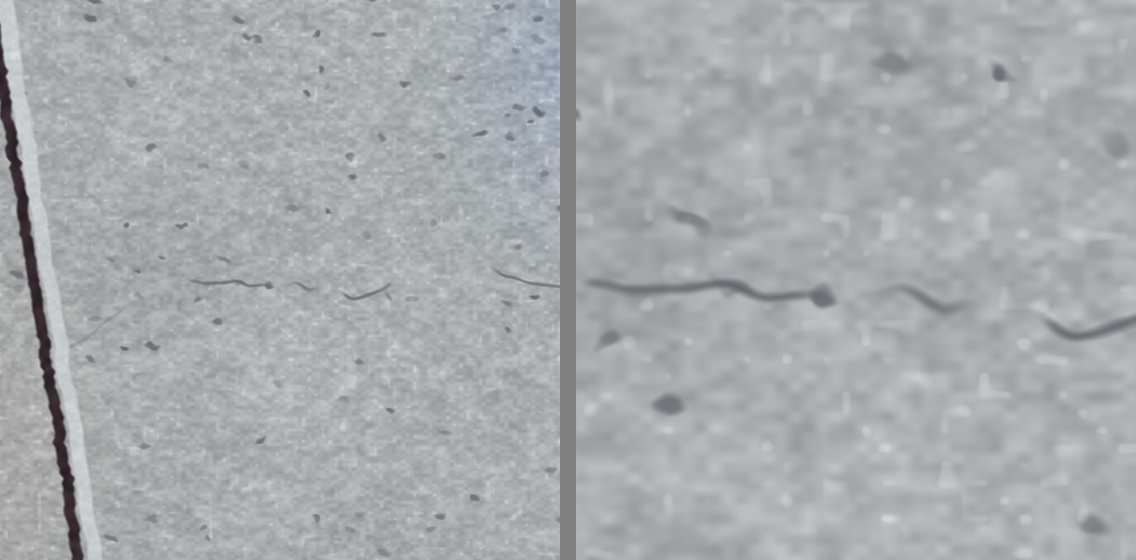
Left, the full canvas; right, a detail of the centre.
A Shadertoy shader for this texture:

```glsl
// Weathered grey concrete with pits, a faint crack and a dark slanted joint with a pale rim.
#define STONE_COLOR vec3(0.664, 0.682, 0.690)
#define PIT_COLOR vec3(0.36, 0.37, 0.40)
#define JOINT_COLOR vec3(0.20, 0.155, 0.175)
#define RIM_COLOR vec3(0.79, 0.81, 0.825)
#define GRAIN_CONTRAST 1.0
#define PIT_CELLS 30.0
#define PIT_DENSITY 0.08
#define JOINT_HALF_WIDTH 0.0100
#define RIM_HALF_WIDTH 0.0125
#define EDGE_SOFTNESS 0.0035

float hash(vec2 p) {
    vec3 q = fract(vec3(p.xyx) * 0.1031);
    q += dot(q, q.yzx + 33.33);
    return fract((q.x + q.y) * q.z);
}

float noise(vec2 p) {
    vec2 cell = floor(p), f = fract(p);
    f = f * f * (3.0 - 2.0 * f);
    float low = mix(hash(cell), hash(cell + vec2(1, 0)), f.x);
    float high = mix(hash(cell + vec2(0, 1)), hash(cell + vec2(1, 1)), f.x);
    return mix(low, high, f.y);
}

// Soft round weight around a centre
float blob(vec2 p, vec2 centre, vec2 size) {
    vec2 d = (p - centre) / size;
    return exp(-dot(d, d));
}

// Regions where pits crowd together
float pitCluster(vec2 p) {
    return blob(p, vec2(0.34, 0.53), vec2(0.13, 0.11))
         + 0.7 * blob(p, vec2(0.94, 0.85), vec2(0.08, 0.20))
         + 0.6 * blob(p, vec2(0.72, 0.05), vec2(0.10, 0.05));
}

// Mineral grain, slightly stretched sideways
float grain(vec2 p) {
    float fine = noise(p * vec2(125.0, 165.0)) - 0.5;
    float medium = noise(p * vec2(62.0, 100.0) + 37.0) - 0.5;
    float coarse = noise(p * vec2(24.0, 42.0) + 71.0) - 0.5;
    float broad = noise(p * 6.0 + 13.0) - 0.5;
    float fleck = smoothstep(0.78, 0.97, noise(p * vec2(85.0, 95.0) + 151.0));
    return 0.085 * fine + 0.085 * medium + 0.05 * coarse + 0.025 * broad + 0.07 * fleck;
}

// Scattered irregular pits, one candidate per cell
float pits(vec2 p) {
    vec2 warp = vec2(noise(p * 90.0), noise(p * 90.0 + 50.0)) - 0.5;
    vec2 g = (p + 0.008 * warp) * PIT_CELLS;
    float cover = 0.0;
    for (int j = -1; j <= 1; j++)
    for (int i = -1; i <= 1; i++) {
        vec2 cell = floor(g) + vec2(i, j);
        vec2 centre = cell + vec2(hash(cell + 5.0), hash(cell + 19.0));
        float chance = PIT_DENSITY + 0.32 * pitCluster(centre / PIT_CELLS);
        float present = step(hash(cell + 83.0), chance);
        vec2 size = vec2(mix(0.16, 0.42, hash(cell + 41.0)), mix(0.14, 0.23, hash(cell + 67.0)));
        vec2 d = g - centre;
        d.y += d.x * (hash(cell + 29.0) - 0.4) * 0.7;
        float depth = mix(0.35, 0.95, hash(cell + 97.0));
        cover = max(cover, present * depth * (1.0 - smoothstep(0.45, 1.35, length(d / size))));
    }
    return cover;
}

// Height of the crack across the slab
float crackHeight(float x) {
    float rise = 0.075 * exp(-pow((x - 0.81) / 0.075, 2.0));
    float dip = 0.022 * exp(-pow((x - 0.63) / 0.06, 2.0));
    float fall = 0.12 * (1.0 - smoothstep(0.10, 0.30, x));
    return 0.493 + rise - dip - fall + 0.012 * (noise(vec2(x * 38.0, 3.0)) - 0.5);
}

float crack(vec2 p) {
    float slope = (crackHeight(p.x + 0.004) - crackHeight(p.x - 0.004)) / 0.008;
    float d = abs(p.y - crackHeight(p.x)) / sqrt(1.0 + slope * slope);
    float gaps = smoothstep(0.32, 0.65, noise(vec2(p.x * 22.0, 8.0)));
    float strength = mix(0.25, 0.75, smoothstep(0.2, 0.42, p.x)) * step(0.11, p.x);
    float width = 0.0035 + 0.003 * noise(p * 60.0);
    return strength * gaps * (1.0 - smoothstep(0.0, width, d));
}

float band(float d, float halfWidth) {
    return 1.0 - smoothstep(halfWidth - EDGE_SOFTNESS, halfWidth + EDGE_SOFTNESS, abs(d));
}

void mainImage(out vec4 fragColor, in vec2 fragCoord) {
    vec2 uv = fragCoord / iResolution.xy;

    // Stone with cool and warm stains
    vec3 color = STONE_COLOR + GRAIN_CONTRAST * grain(uv);
    float coolStain = blob(uv, vec2(1.0, 0.88), vec2(0.15, 0.24));
    color += coolStain * vec3(-0.035, -0.015, 0.035);
    color += blob(uv, vec2(0.0, 0.15), vec2(0.22, 0.5)) * vec3(-0.005, -0.022, -0.032);
    color -= 0.03 * blob(uv, vec2(0.36, 0.52), vec2(0.20, 0.10));

    // Pits and crack
    color = mix(color, PIT_COLOR, 0.85 * pits(uv));
    color = mix(color, PIT_COLOR, crack(uv));

    // Slanted joint with ragged edges and a pale rim on its right
    float across = uv.x - (0.143 - 0.164 * uv.y);
    float ragged = 0.007 * (noise(vec2(uv.y * 48.0, 2.0)) - 0.5)
                 + 0.004 * (noise(vec2(uv.y * 110.0, 6.0)) - 0.5);
    float rimRagged = 0.008 * (noise(vec2(uv.y * 34.0, 11.0)) - 0.5);
    float rimWidth = RIM_HALF_WIDTH + 0.003 * smoothstep(0.6, 0.9, uv.y);
    vec3 rim = RIM_COLOR + 0.5 * grain(uv + 3.0);
    color = mix(color, rim, 0.92 * band(across - 0.027 + rimRagged, rimWidth));
    vec3 joint = JOINT_COLOR + 0.08 * (noise(uv * 70.0) - 0.5);
    color = mix(color, joint, band(across + ragged, JOINT_HALF_WIDTH));

    fragColor = vec4(clamp(color, 0.0, 1.0), 1.0);
}
```
